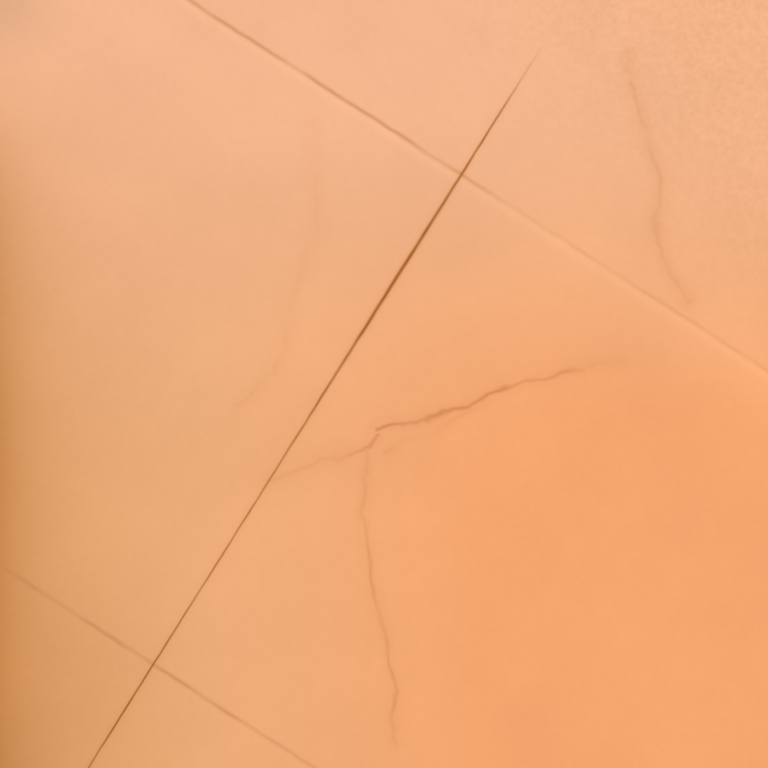
Reproduce this texture procedurally as a WebGL 2 fragment shader.

```glsl
#version 300 es
precision highp float;
// Warm peach stone tiles with diagonal joints, hairline veins and a shaded left edge.

#define SEAM_WIDTH 0.0016
#define JOINT_WIDTH 0.0028
#define VEIN_WIDTH 0.0027
#define WOBBLE 0.008
#define MOTTLE 0.024
#define GRAIN 0.013

uniform vec2 u_resolution;
out vec4 fragColor;

const vec3 BLUSH = vec3(0.950, 0.712, 0.555);
const vec3 SAND = vec3(0.938, 0.690, 0.495);
const vec3 APRICOT = vec3(0.960, 0.650, 0.435);
const vec3 OCHRE = vec3(0.750, 0.500, 0.270);
const vec3 SEAM_BROWN = vec3(0.660, 0.390, 0.180);
const vec3 JOINT_TAN = vec3(0.790, 0.530, 0.340);
const vec3 VEIN_RUST = vec3(0.810, 0.490, 0.310);

float hash(vec2 p) {
    vec3 q = fract(vec3(p.xyx) * 0.1031);
    q += dot(q, q.yzx + 33.33);
    return fract((q.x + q.y) * q.z);
}

float noise(vec2 p) {
    vec2 i = floor(p), f = fract(p);
    f = f * f * (3.0 - 2.0 * f);
    return mix(mix(hash(i), hash(i + vec2(1, 0)), f.x),
               mix(hash(i + vec2(0, 1)), hash(i + vec2(1, 1)), f.x), f.y);
}

float fbm(vec2 p) {
    float sum = 0.0, amp = 0.5;
    for (int i = 0; i < 4; i++) {
        sum += amp * noise(p);
        p = p * 2.03 + 17.3;
        amp *= 0.5;
    }
    return sum;
}

float segmentDistance(vec2 p, vec2 a, vec2 b) {
    vec2 d = b - a;
    return length(p - a - d * clamp(dot(p - a, d) / dot(d, d), 0.0, 1.0));
}

float pathDistance(vec2 p, vec2 path[6]) {
    float d = 1.0;
    for (int i = 0; i < 5; i++) d = min(d, segmentDistance(p, path[i], path[i + 1]));
    return d;
}

float glow(float d, float radius) { return exp(-d * d / (radius * radius)); }

// Soft stroke that never gets thinner than about a pixel.
float stroke(float d, float width) {
    return glow(d, max(width, 0.7 / min(u_resolution.x, u_resolution.y)));
}

void main() {
    vec2 uv = gl_FragCoord.xy / u_resolution;

    // Broad colour field: blush above, sand to the left, apricot lower right
    vec3 color = mix(SAND, BLUSH, smoothstep(0.35, 0.95, uv.y));
    float warmth = smoothstep(0.20, 0.80, uv.x) * (1.0 - smoothstep(0.30, 0.85, uv.y));
    color = mix(color, APRICOT, clamp(warmth * 1.25, 0.0, 1.0));
    color = mix(color, vec3(0.955, 0.70, 0.52), 0.5 * smoothstep(0.6, 0.95, uv.x) * smoothstep(0.45, 0.75, uv.y));

    // Shade along the left edge and in the lower left corner
    float edgeBand = smoothstep(1.0, 0.55, uv.y) * (0.85 + 0.3 * noise(vec2(2.0, uv.y * 5.0)));
    color = mix(color, OCHRE, edgeBand * (0.55 * exp(-uv.x / 0.05) + 0.16 * exp(-uv.x / 0.20)));
    color = mix(color, OCHRE, 0.30 * glow(length(uv * vec2(1.0, 0.75)), 0.24));
    color = mix(color, vec3(0.80, 0.62, 0.48), 0.4 * glow(length(uv - vec2(0.0, 1.0)), 0.06));

    // Cloudy mottling and fine grain, rougher at the top right
    color *= 1.0 + MOTTLE * (fbm(uv * 7.0) - 0.47) * 2.0;
    float roughness = 0.4 + smoothstep(1.45, 1.95, uv.x + uv.y) * 1.5;
    color += GRAIN * roughness * (noise(uv * 250.0) + noise(uv * 140.0 + 9.0) - 1.0);

    // Hairline veins, bent and broken up by noise
    vec2 bend = vec2(noise(uv * 45.0), noise(uv * 45.0 + 71.0)) - 0.5;
    vec2 jitter = vec2(noise(uv * 120.0 + 5.0), noise(uv * 120.0 + 37.0)) - 0.5;
    vec2 bent = uv + WOBBLE * (bend + 0.4 * jitter);
    float broken = smoothstep(0.15, 0.75, noise(uv * 34.0 + 13.0));
    float branch = pathDistance(bent, vec2[6](vec2(0.490, 0.440), vec2(0.573, 0.460), vec2(0.605, 0.469),
        vec2(0.664, 0.499), vec2(0.729, 0.514), vec2(0.807, 0.531)));
    float root = pathDistance(bent, vec2[6](vec2(0.350, 0.374), vec2(0.410, 0.397), vec2(0.450, 0.407),
        vec2(0.473, 0.413), vec2(0.482, 0.418), vec2(0.492, 0.431)));
    float strand = segmentDistance(bent, vec2(0.500, 0.412), vec2(0.620, 0.468));
    float stem = pathDistance(bent, vec2[6](vec2(0.479, 0.414), vec2(0.473, 0.336), vec2(0.482, 0.258),
        vec2(0.500, 0.180), vec2(0.514, 0.100), vec2(0.511, 0.036)));
    float right = pathDistance(bent, vec2[6](vec2(0.815, 0.930), vec2(0.833, 0.844), vec2(0.859, 0.765),
        vec2(0.853, 0.715), vec2(0.860, 0.665), vec2(0.898, 0.610)));
    float left = pathDistance(bent, vec2[6](vec2(0.408, 0.840), vec2(0.414, 0.700), vec2(0.380, 0.610),
        vec2(0.373, 0.545), vec2(0.350, 0.510), vec2(0.312, 0.470)));
    float fade = smoothstep(0.81, 0.70, uv.x);
    float veins = stroke(branch, VEIN_WIDTH) * fade * mix(0.28, 0.55, broken) + glow(branch, 0.012) * 0.09;
    float rootCore = 0.10 + 0.30 * glow(uv.x - 0.485, 0.025);
    veins = max(veins, stroke(root, VEIN_WIDTH) * rootCore + glow(root, 0.014) * 0.07);
    veins = max(veins, stroke(strand, VEIN_WIDTH) * 0.12 * broken + glow(strand, 0.010) * 0.06);
    veins = max(veins, stroke(stem, VEIN_WIDTH) * mix(0.10, 0.28, broken) + glow(stem, 0.010) * 0.09);
    veins = max(veins, stroke(right, VEIN_WIDTH) * 0.14 * broken + glow(right, 0.011) * 0.09);
    veins = max(veins, stroke(left, VEIN_WIDTH) * 0.07 * broken + glow(left, 0.015) * 0.05);
    color = mix(color, VEIN_RUST, veins);

    // Two pale cross joints with a faint lit lip
    vec2 ripple = uv + 0.22 * (bent - uv);
    float upper = dot(ripple - vec2(0.599, 0.774), normalize(vec2(0.640, 1.0)));
    float lower = dot(ripple - vec2(0.195, 0.138), normalize(vec2(0.645, 1.0)));
    float upperFade = mix(0.52, 0.20, smoothstep(0.56, 0.68, uv.x));
    float joints = max(stroke(upper, JOINT_WIDTH) * upperFade, stroke(lower, JOINT_WIDTH) * 0.55);
    joints *= mix(0.55, 1.1, broken);
    color += 0.015 * glow(upper + 0.007, 0.006) + 0.02 * glow(upper, 0.05) * smoothstep(0.7, 1.0, uv.x);
    color = mix(color, JOINT_TAN, joints);

    // Brown main seam, deepest mid-length and fading out at the top
    vec2 across = normalize(vec2(0.770, -0.484));
    float seam = dot(uv + 0.08 * (bent - uv) - vec2(0.115, 0.0), across);
    float wear = noise(vec2(uv.y * 60.0, 4.0));
    float depth = 0.62 + 0.32 * glow(uv.y - 0.65, 0.16) + 0.25 * glow(uv.y - 0.09, 0.08);
    depth *= smoothstep(0.96, 0.82, uv.y) * mix(0.78, 1.08, wear);
    float seamWidth = SEAM_WIDTH * (0.85 + 0.60 * glow(uv.y - 0.64, 0.16));
    color = mix(color, SEAM_BROWN, min(depth * stroke(seam, seamWidth) + 0.08 * depth * glow(seam, 0.006), 1.0));

    fragColor = vec4(clamp(color, 0.0, 1.0), 1.0);
}
```
